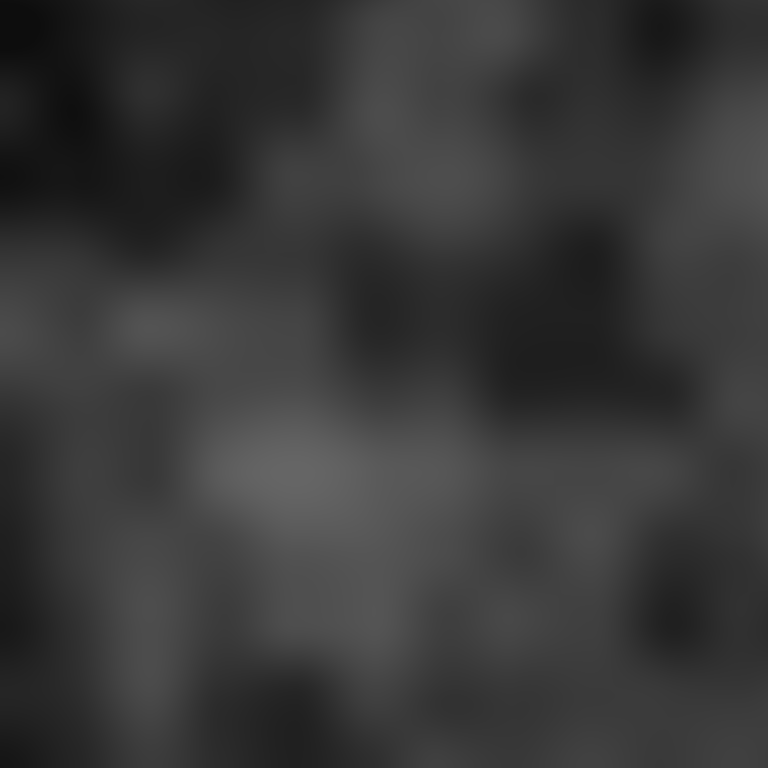
A WebGL 1 fragment shader for this texture:

```glsl
precision highp float;
// Soft dark grey smoke: three octaves of smooth value noise, the middle one
// strongest. Lattice values come from cubes modulo a prime, which permute
// the residues, so each octave spreads its greys evenly.

uniform vec2 u_resolution;

// Pseudo-random value in 0..1 for a lattice point; rows are "width" long.
float latticeValue(vec2 point, float width, float prime, float start) {
  float k = mod(point.x + width * point.y + start, prime);
  return mod(k * k * k + 0.5, prime) / prime;
}

// Smoothly interpolated lattice values, centred on zero.
float valueNoise(vec2 p, float width, float prime, float start) {
  vec2 cell = floor(p);
  vec2 blend = smoothstep(0.0, 1.0, p - cell);
  float a = latticeValue(cell, width, prime, start);
  float b = latticeValue(cell + vec2(1.0, 0.0), width, prime, start);
  float c = latticeValue(cell + vec2(0.0, 1.0), width, prime, start);
  float d = latticeValue(cell + vec2(1.0, 1.0), width, prime, start);
  return mix(mix(a, b, blend.x), mix(c, d, blend.x), blend.y) - 0.5;
}

void main() {
  vec2 uv = gl_FragCoord.xy / min(u_resolution.x, u_resolution.y);

  // Broad shading, main clouds and fine wisps
  float smoke = 0.35 * valueNoise(uv * 2.6, 4.0, 17.0, 5.0)
              + 0.50 * valueNoise(uv * 5.2, 7.0, 53.0, 4.0)
              + 0.25 * valueNoise(uv * 10.4, 12.0, 149.0, 3.0);

  float grey = 0.212 + 0.49 * smoke;
  gl_FragColor = vec4(vec3(clamp(grey, 0.05, 0.42)), 1.0);
}
```
